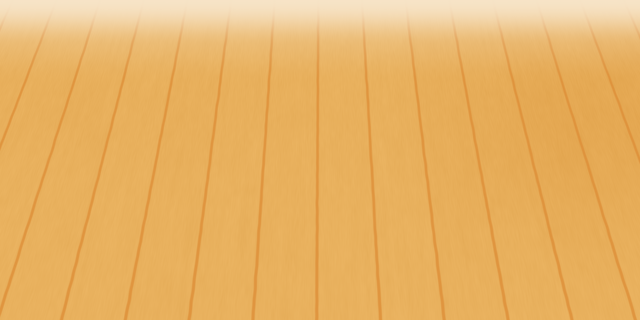
This background is drawn by a Shadertoy shader. Its source:

```glsl
const vec3 WOOD = vec3(0.912, 0.694, 0.368);
const vec3 AMBER = vec3(0.892, 0.650, 0.312);
const vec3 SEAM = vec3(0.868, 0.555, 0.215);
const vec3 HAZE = vec3(0.968, 0.895, 0.785);

vec2 hashGradient(vec2 cell) {
    vec2 h = vec2(dot(cell, vec2(127.1, 311.7)), dot(cell, vec2(269.5, 183.3)));
    return 2.0 * fract(sin(h) * 43758.55) - 1.0;
}

float gradientNoise(vec2 p) {
    vec2 cell = floor(p), f = fract(p);
    vec2 blend = f * f * f * (f * (f * 6.0 - 15.0) + 10.0);
    float a = dot(hashGradient(cell), f);
    float b = dot(hashGradient(cell + vec2(1, 0)), f - vec2(1, 0));
    float c = dot(hashGradient(cell + vec2(0, 1)), f - vec2(0, 1));
    float d = dot(hashGradient(cell + vec2(1, 1)), f - vec2(1, 1));
    return mix(mix(a, b, blend.x), mix(c, d, blend.x), blend.y);
}

// Horizontal plank coordinate; whole numbers lie on the seams
float plankCoord(vec2 uv, float spacing) {
    float centre = mix(0.4948, 0.4974, uv.y);
    return (uv.x - centre) / spacing;
}

// Fine fibres and broader streaks running along the planks
float woodGrain(vec2 plank) {
    float fibres = gradientNoise(plank * vec2(34.0, 22.0));
    float streaks = gradientNoise(plank * vec2(9.0, 3.0) + 17.0);
    float mottling = gradientNoise(plank * vec2(3.0, 9.0) + 41.0);
    return 0.016 * fibres + 0.013 * streaks + 0.008 * mottling;
}

float seamMask(float across, float spacing, float pixel) {
    float dist = abs(fract(across + 0.5) - 0.5) * spacing;
    float halfWidth = 0.025 * spacing;
    float feather = max(pixel, 0.012 * spacing);
    return 1.0 - smoothstep(halfWidth - feather, halfWidth + feather, dist);
}

// Soft elliptical pool of colour
float softPool(vec2 uv, vec2 centre, vec2 radius) {
    vec2 d = (uv - centre) / radius;
    return exp(-dot(d, d));
}

// Thick band at the far edge with a long, thin tail
float hazeAmount(float height) {
    float band = smoothstep(0.86, 1.0, height);
    float tail = smoothstep(0.74, 0.96, height);
    return 0.62 * band + 0.36 * tail;
}

void mainImage(out vec4 fragColor, in vec2 fragCoord) {
    vec2 uv = fragCoord / iResolution.xy;
    float spacing = mix(0.0997, 0.0682, uv.y);
    float across = plankCoord(uv, spacing);
    vec2 plank = vec2(across, 0.35 / spacing);

    // Warm planks, deeper towards the right
    float shade = 0.85 * softPool(uv, vec2(0.94, 0.62), vec2(0.27, 0.36));
    shade += 0.25 * softPool(uv, vec2(0.08, 0.66), vec2(0.32, 0.22));
    shade += 0.25 * gradientNoise(vec2(floor(across) + 0.5, 2.3));
    vec3 color = mix(WOOD, AMBER, clamp(shade, 0.0, 1.0));
    color += woodGrain(plank) * vec3(0.75, 1.0, 1.2);

    // Slightly uneven seams
    float wobble = 0.012 * gradientNoise(vec2(floor(across + 0.5) * 3.7, uv.y * 26.0));
    float seam = seamMask(across + wobble, spacing, 1.0 / iResolution.x);
    color = mix(color, SEAM, 0.78 * seam);

    // Pale haze over the far end
    color = mix(color, HAZE, hazeAmount(uv.y));
    fragColor = vec4(clamp(color, 0.0, 1.0), 1.0);
}
```
